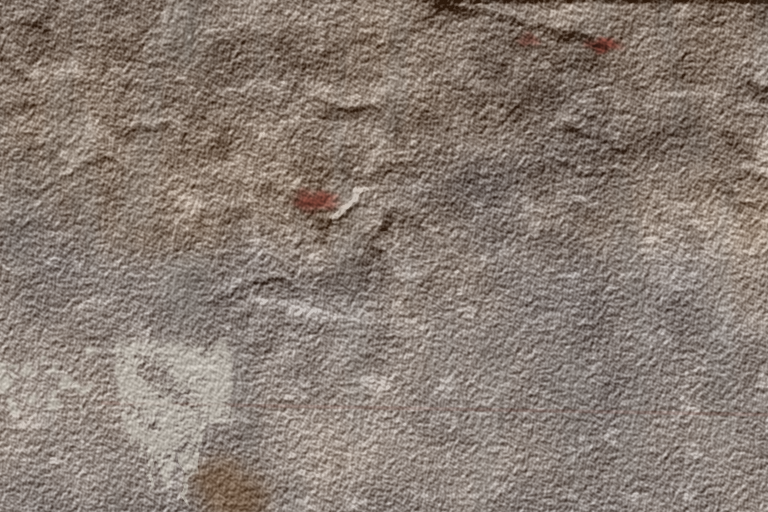
This texture is drawn by a Shadertoy shader. Its source:

```glsl
// Weathered plaster wall: sandy grain, broken lumps, worn white paint and bare brick.

const vec3 SHADOW = vec3(0.26, 0.20, 0.16);
const vec3 CHALK = vec3(0.73, 0.69, 0.66);
const vec3 PAINT = vec3(0.75, 0.73, 0.69);
const vec3 CEMENT = vec3(0.52, 0.51, 0.49);
const vec3 BRICK = vec3(0.43, 0.20, 0.16);
const vec3 RUST = vec3(0.40, 0.28, 0.17);
const vec2 LIGHT = vec2(-0.42, 0.91);

vec2 hash2(vec2 cell) {
    uvec2 q = uvec2(ivec2(cell) + 4096) * uvec2(1597334673u, 3812015801u);
    uint n = (q.x ^ q.y) * 1597334673u;
    n ^= n >> 15;
    n *= 2246822519u;
    n ^= n >> 13;
    return vec2(n & 65535u, n >> 16) / 65535.0;
}

float corner(vec2 cell, vec2 offset) {
    float angle = 6.2832 * hash2(cell).x;
    return dot(vec2(cos(angle), sin(angle)), offset);
}

// Gradient noise, about -0.7 to 0.7
float noise(vec2 p) {
    vec2 i = floor(p), f = p - i, e = vec2(1, 0);
    vec2 u = f * f * f * (f * (f * 6.0 - 15.0) + 10.0);
    return mix(mix(corner(i, f), corner(i + e, f - e), u.x),
               mix(corner(i + e.yx, f - e.yx), corner(i + 1.0, f - 1.0), u.x), u.y);
}

float fbm(vec2 p, int octaves, float gain) {
    float sum = 0.0, amp = 1.0;
    for (int i = 0; i < octaves; i++) {
        sum += amp * noise(p);
        p = mat2(1.6, 1.2, -1.2, 1.6) * p + 17.3;
        amp *= gain;
    }
    return sum;
}

// Slope of the surface towards the light
float relief(vec2 p, float reach, int octaves, float gain) {
    return fbm(p, octaves, gain) - fbm(p + LIGHT * reach, octaves, gain);
}

float blob(vec2 p, vec2 centre, vec2 radius) {
    return 1.0 - smoothstep(0.25, 1.0, length((p - centre) / radius));
}

float stroke(vec2 p, vec2 a, vec2 b, float width) {
    vec2 d = b - a;
    float along = clamp(dot(p - a, d) / dot(d, d), 0.0, 1.0);
    return 1.0 - smoothstep(0.4 * width, width, length(p - a - d * along));
}

// Brushed rectangle that runs out in drips
float paintPatch(vec2 p) {
    float left = 0.212 + 0.13 * (0.345 - p.y);
    float run = smoothstep(0.24, 0.27, p.x) * (1.0 - smoothstep(0.38, 0.41, p.x));
    float bottom = 0.16 - run * (0.085 + 0.14 * noise(vec2(p.x * 65.0, 3.5)));
    float sides = smoothstep(0.0, 0.012, p.x - left) * smoothstep(0.0, 0.01, 0.455 - p.x);
    return sides * smoothstep(0.0, 0.02, p.y - bottom) * smoothstep(0.0, 0.03, 0.345 - p.y);
}

float splashes(vec2 p) {
    float mask = 0.0;
    for (int i = 0; i < 22; i++) {
        vec2 a = hash2(vec2(i, 71)), b = hash2(vec2(i, 93));
        vec2 centre = vec2(0.2 * a.x * a.x, 0.2 + 0.12 * a.y);
        mask = max(mask, blob(p, centre, vec2(1.1, 1) * mix(0.007, 0.023, b.x * b.x)));
    }
    return mask;
}

void mainImage(out vec4 fragColor, in vec2 fragCoord) {
    vec2 p = fragCoord / iResolution.y;
    vec2 warp = vec2(fbm(p * 7.0, 3, 0.55), fbm(p * 7.0 + 40.0, 3, 0.55));
    vec2 q = p + 0.035 * warp;
    vec2 ragged = p + 0.012 * vec2(noise(p * 45.0), noise(p * 45.0 + 9.0));

    // Where the coat is brown and broken, and where it is grey and even
    float broad = fbm(p * 2.3 + 5.0, 4, 0.55);
    float upper = smoothstep(0.36, 0.72, p.y + 0.22 * broad);
    float rough = clamp(0.22 + 0.55 * upper + 0.5 * blob(q, vec2(0.6, 0.55), vec2(0.32, 0.5)), 0.0, 1.0);

    // Tone from stains, lumps and grain
    float grain = relief(p * 88.0, 0.45, 2, 0.65);
    float lumps = relief(q * vec2(8.0, 11.0), 0.32, 5, 0.62);
    float tone = 0.62 - 0.14 * upper + 0.22 * broad + 0.13 * fbm(q * 9.0, 3, 0.6);
    tone += 0.58 * grain + 0.40 * rough * lumps;

    // Short ledges with shadow under a lit lip
    vec2 ledge = q * vec2(4.0, 9.0);
    float patches = smoothstep(0.0, 0.35, noise(p * 5.0 + 31.0)) * rough;
    tone -= 0.42 * patches * smoothstep(0.09, 0.0, abs(noise(ledge)));
    tone += 0.25 * patches * smoothstep(0.10, 0.0, abs(noise(ledge - vec2(0.0, 0.14))));

    // Chalky bloom on the right, flakes and a scratch
    float bloom = blob(q, vec2(1.36, 0.53), vec2(0.19, 0.13)) + blob(q, vec2(1.5, 0.77), vec2(0.08, 0.1));
    tone += 0.28 * bloom * (0.8 + 0.9 * fbm(p * 22.0, 3, 0.6));
    tone += 0.22 * smoothstep(0.32, 0.55, fbm(q * vec2(13.0, 19.0) + 60.0, 3, 0.6));
    tone += 0.55 * stroke(ragged, vec2(0.655, 0.575), vec2(0.71, 0.635), 0.008);
    tone += 0.30 * stroke(q, vec2(0.57, 0.385), vec2(0.70, 0.395), 0.014);

    // Hollows and the cracked top edge
    tone -= 0.30 * blob(q, vec2(0.62, 0.61), vec2(0.10, 0.06));
    tone -= 0.45 * stroke(q, vec2(0.86, 0.975), vec2(1.2, 0.92), 0.012);
    tone -= 0.6 * smoothstep(0.990, 0.997, p.y) * smoothstep(0.6, 1.0, p.x);
    vec3 color = mix(SHADOW, CHALK, clamp(tone, -0.2, 1.2));
    color += vec3(0.018, 0.0, -0.022) * (upper - 0.45 + broad);

    // Cool vertical washes
    float streaks = smoothstep(0.1, 0.45, fbm(p * vec2(11.0, 2.2) + 80.0, 3, 0.5));
    float wash = 0.4 * streaks + 0.7 * blob(q, vec2(0.36, 0.43), vec2(0.07, 0.12));
    wash += 0.6 * blob(q, vec2(0.36, 0.94), vec2(0.06, 0.12));
    color = mix(color, CEMENT + 0.22 * (tone - 0.55), min(0.55 * wash, 0.6));

    // Brick, rust and a faint red line
    float brick = blob(ragged, vec2(0.615, 0.607), vec2(0.065, 0.03));
    brick += blob(ragged, vec2(1.18, 0.912), vec2(0.05, 0.02)) + 0.6 * blob(ragged, vec2(1.03, 0.92), vec2(0.03, 0.02));
    color = mix(color, BRICK * (0.75 + 0.6 * tone), 0.8 * min(brick, 1.0));
    color = mix(color, RUST + 0.25 * (tone - 0.5), 0.6 * blob(q, vec2(0.45, 0.04), vec2(0.11, 0.1)));
    color = mix(color, BRICK, 0.16 * stroke(p, vec2(0.2, 0.213), vec2(1.5, 0.19), 0.005));

    // Worn paint lets the grain show through
    float wear = smoothstep(-0.55, 0.15, fbm(p * 13.0 + 20.0, 4, 0.6) + 0.25 * grain);
    float paint = max(0.75 * paintPatch(ragged) * wear, 0.85 * splashes(ragged));
    color = mix(color, PAINT + 0.14 * grain, paint);
    fragColor = vec4(clamp(color, 0.0, 1.0), 1.0);
}
```
